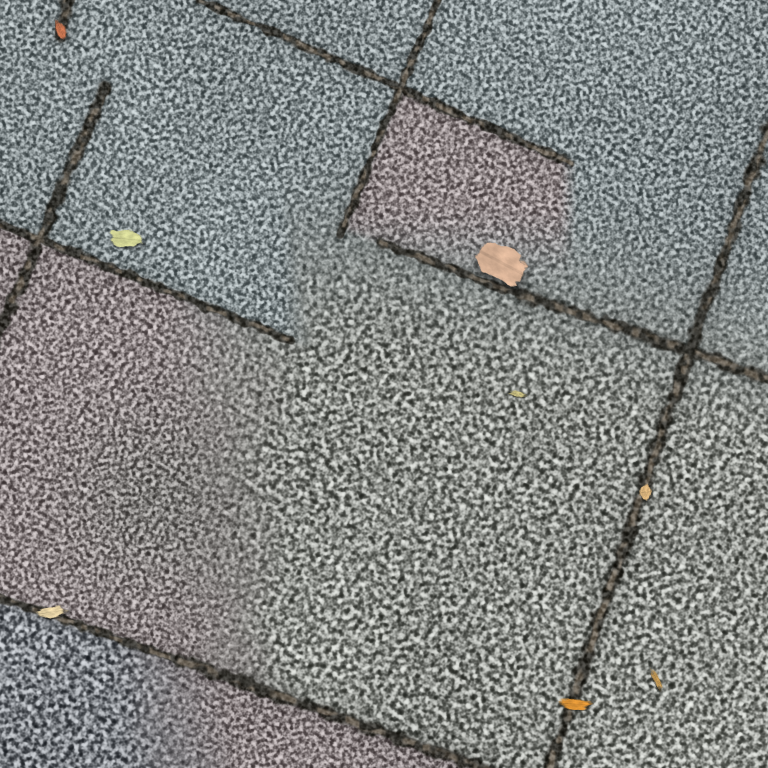
A three.js fragment shader for this texture:

```glsl
// Rubber-crumb paving: large slanted tiles with dark worn joints and a few fallen leaves.
// Grain is band-limited gradient noise at two sizes, tints are half-plane masks,
// and joints are ragged distance-field segments, some of them broken off.
varying vec2 vUv;

const float FINE_GRAIN = 178.0;
const float COARSE_GRAIN = 146.0;
const float FINE_CONTRAST = 0.74;
const float COARSE_CONTRAST = 0.87;
const float WIDE = 0.0082;
const float THIN = 0.0056;
const float RAGGED = 0.0065;
const vec3 NEUTRAL = vec3(0.535, 0.545, 0.525);
const vec3 COOL = vec3(0.510, 0.546, 0.554);
const vec3 PLUM = vec3(0.550, 0.515, 0.518);
const vec3 SLATE = vec3(0.475, 0.490, 0.510);
const vec3 JOINT_DARK = vec3(0.180, 0.175, 0.155);
const vec3 JOINT_DIRT = vec3(0.430, 0.395, 0.345);

vec2 hash2(vec2 p) {
  vec3 q = fract(p.xyx * vec3(0.1031, 0.1030, 0.0973));
  q += dot(q, q.yzx + 33.33);
  return fract((q.xx + q.yz) * q.zy);
}

float noise(vec2 p) {
  vec2 i = floor(p), f = fract(p);
  f = f * f * (3.0 - 2.0 * f);
  return mix(mix(hash2(i).x, hash2(i + vec2(1, 0)).x, f.x),
             mix(hash2(i + vec2(0, 1)).x, hash2(i + vec2(1, 1)).x, f.x), f.y);
}

float fbm(vec2 p) {
  float sum = 0.0, amp = 0.5;
  for (int i = 0; i < 4; i++) {
    sum += amp * noise(p);
    p = p * 2.03 + 17.1;
    amp *= 0.5;
  }
  return sum;
}

float slope(vec2 i, vec2 f, vec2 o) {
  return dot(hash2(i + o) * 2.0 - 1.0, f - o);
}

float gradientNoise(vec2 p) {
  vec2 i = floor(p), f = fract(p), u = f * f * (3.0 - 2.0 * f);
  return mix(mix(slope(i, f, vec2(0, 0)), slope(i, f, vec2(1, 0)), u.x),
             mix(slope(i, f, vec2(0, 1)), slope(i, f, vec2(1, 1)), u.x), u.y);
}

// Crumbs: short irregular flecks with dark gaps, centred on zero
float crumbs(vec2 p) {
  vec2 q = mat2(0.83, 0.56, -0.56, 0.83) * p;
  vec2 s = mat2(0.34, 0.94, -0.94, 0.34) * p;
  float g = 1.15 * gradientNoise(q) + 0.55 * gradientNoise(s * 1.25 + 37.0);
  g += 0.40 * gradientNoise(s * 2.1 + 11.0);
  return g * inversesqrt(1.0 + 4.0 * g * g);
}

// Distance to a segment in units of its half width
float joint(vec2 p, vec2 a, vec2 b, float halfWidth) {
  vec2 d = b - a;
  return length(p - a - d * clamp(dot(p - a, d) / dot(d, d), 0.0, 1.0)) / halfWidth;
}

// Soft mask of the area to the left of the line from a to b
float leftOf(vec2 p, vec2 a, vec2 b) {
  vec2 d = normalize(b - a);
  return smoothstep(-0.008, 0.008, d.x * (p.y - a.y) - d.y * (p.x - a.x));
}

// Lobed leaf with a thin vein and a shadow to its lower right
vec3 leaf(vec3 ground, vec2 p, vec2 centre, vec2 size, float angle, vec3 tint) {
  float c = cos(angle), s = sin(angle);
  vec2 q = mat2(c, -s, s, c) * (p - centre) / size;
  float lobes = 0.8 * (fbm(q * 1.7 + centre * 90.0) - 0.47);
  float soft = 0.0014 / min(size.x, size.y);
  float shade = 1.0 - smoothstep(0.8, 1.2, length(q + vec2(-0.10, 0.20)) + lobes);
  ground *= 1.0 - 0.45 * shade;
  float vein = 1.0 - smoothstep(0.03, 0.12, abs(q.y - 0.1 * q.x));
  tint *= 0.86 + 0.28 * fbm(q * 3.0 + 9.0) - 0.08 * vein;
  return mix(ground, tint, 1.0 - smoothstep(0.92 - soft, 0.92 + soft, length(q) + lobes));
}

void main() {
  vec2 p = vUv;
  float cloud = fbm(p * 7.0) - 0.47;
  vec2 w = p + RAGGED * (vec2(fbm(p * 75.0), fbm(p * 75.0 + 31.0)) - 0.47);

  // Joint corners
  vec2 top = vec2(0.521, 0.885), left = vec2(0.052, 0.688), right = vec2(0.898, 0.544);
  vec2 topEnd = vec2(0.743, 0.788), leftEnd = vec2(0.378, 0.557), low = vec2(0.234, 0.140);
  vec2 stub = vec2(0.443, 0.694), mid = vec2(0.677, 0.616), edge = vec2(-0.02, 0.229);

  // Tile tints
  float aboveLow = leftOf(p, edge, vec2(0.63, 0.0));
  float belowLeft = 1.0 - leftOf(p, left, leftEnd);
  float plum = belowLeft * aboveLow * (1.0 - smoothstep(0.20, 0.40, p.x + 0.16 * cloud));
  plum = max(plum, (1.0 - leftOf(p, top, topEnd)) * leftOf(p, vec2(0.495, 0.684), mid)
    * leftOf(p, top, stub) * (1.0 - smoothstep(0.725, 0.755, p.x)) * smoothstep(0.62, 0.74, p.y));
  plum = max(plum, (1.0 - aboveLow) * smoothstep(0.14, 0.30, p.x + 0.1 * cloud));
  vec2 spot = p - vec2(0.21, 0.35);
  float stain = exp(-dot(spot, spot) * 75.0);
  float cool = smoothstep(0.46, 0.80, p.y + 0.25 * (abs(p.x - 0.5) - 0.2));
  cool = max(cool, (1.0 - belowLeft) * (1.0 - smoothstep(0.36, 0.42, p.x)));
  vec3 colour = mix(NEUTRAL, COOL, cool);
  colour = mix(colour, SLATE, 1.0 - aboveLow);
  colour = mix(colour, PLUM, plum * (1.0 - 0.6 * stain));
  colour *= 1.0 - 0.09 * stain + 0.14 * cloud;

  // Grain, coarser on the neutral tiles
  float coarse = (1.0 - cool) * (1.0 - plum);
  float grain = mix(FINE_CONTRAST * crumbs(p * FINE_GRAIN),
                    COARSE_CONTRAST * crumbs(p * COARSE_GRAIN + 5.0), coarse);
  colour += grain;

  // Joints
  float r = min(joint(w, vec2(0.26, 1.0), top, THIN), joint(w, top, topEnd, THIN));
  r = min(r, min(joint(w, vec2(0.575, 1.01), top, THIN), joint(w, top, stub, THIN)));
  r = min(r, min(joint(w, vec2(-0.02, 0.715), left, THIN), joint(w, left, leftEnd, THIN)));
  r = min(r, min(joint(w, vec2(0.137, 0.883), left, WIDE), joint(w, left, vec2(-0.02, 0.53), WIDE)));
  r = min(r, joint(w, vec2(0.09, 1.02), vec2(0.08, 0.955), WIDE));
  r = min(r, min(joint(w, vec2(0.495, 0.684), mid, THIN), joint(w, mid, right, WIDE)));
  r = min(r, min(joint(w, right, vec2(1.02, 0.498), WIDE), joint(w, vec2(1.02, 0.886), right, WIDE)));
  r = min(r, joint(w, right, vec2(0.833, 0.349), WIDE));
  r = min(r, joint(w, vec2(0.833, 0.349), vec2(0.712, -0.01), WIDE));
  r = min(r, min(joint(w, edge, low, THIN), joint(w, low, vec2(0.65, -0.008), WIDE)));
  float worn = r + 0.9 * (noise(p * 95.0 + 3.0) - 0.45);
  float dirt = (1.0 - smoothstep(0.2, 0.8, r)) * smoothstep(0.35, 0.75, noise(p * 110.0));
  colour *= 1.0 - 0.22 * exp(-0.7 * r);
  vec3 groove = mix(JOINT_DARK, JOINT_DIRT, dirt) + 0.4 * grain;
  colour = mix(colour, groove, 0.9 * (1.0 - smoothstep(0.6, 1.3, worn)));

  // Leaves
  colour = leaf(colour, p, vec2(0.651, 0.659), vec2(0.039, 0.025), -0.55, vec3(0.86, 0.71, 0.60));
  colour = leaf(colour, p, vec2(0.163, 0.689), vec2(0.021, 0.012), -0.15, vec3(0.84, 0.85, 0.60));
  colour = leaf(colour, p, vec2(0.067, 0.203), vec2(0.022, 0.008), 0.12, vec3(0.92, 0.84, 0.66));
  colour = leaf(colour, p, vec2(0.079, 0.961), vec2(0.013, 0.006), -1.2, vec3(0.78, 0.46, 0.32));
  colour = leaf(colour, p, vec2(0.841, 0.359), vec2(0.008, 0.010), 0.0, vec3(0.87, 0.72, 0.50));
  colour = leaf(colour, p, vec2(0.749, 0.083), vec2(0.021, 0.007), -0.1, vec3(0.88, 0.59, 0.22));
  colour = leaf(colour, p, vec2(0.674, 0.487), vec2(0.010, 0.004), -0.2, vec3(0.80, 0.76, 0.52));
  colour = leaf(colour, p, vec2(0.855, 0.115), vec2(0.014, 0.004), -1.1, vec3(0.76, 0.60, 0.34));

  gl_FragColor = vec4(clamp(colour, 0.0, 1.0), 1.0);
}
```
